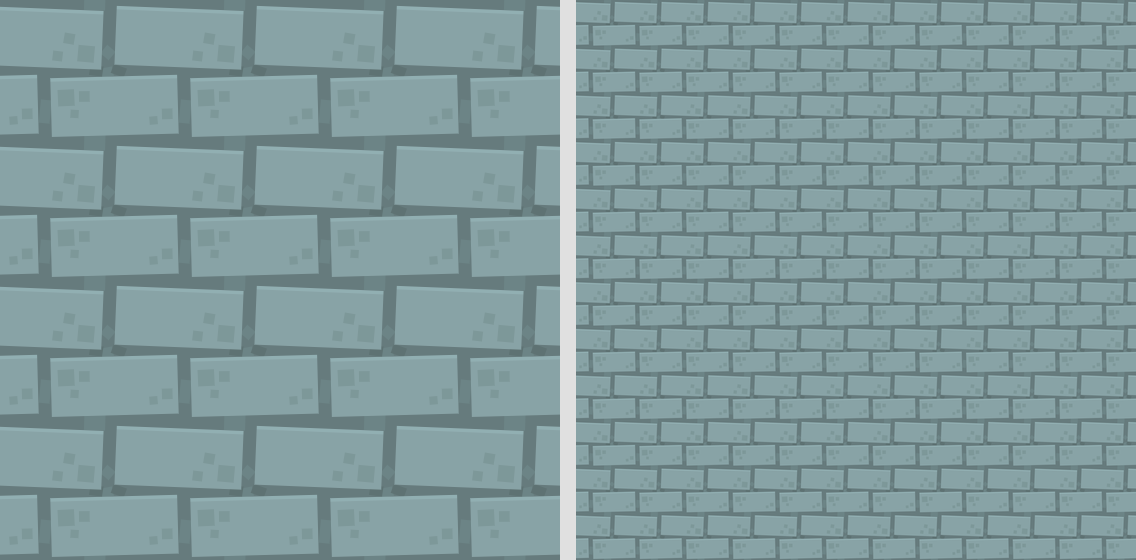
Left, the tile; right, the same tile 3 across and 3 down.
This pattern is drawn by a Shadertoy shader. Its source:

```glsl
const float REPEATS = 4.0;   // whole tiles across and down
const float TILE = 192.0;    // design units per tile, y pointing down
const vec2 BRICK_HALF = vec2(87.0, 40.3);
const float BEVEL = 4.8;     // height of the lit top edge

const vec3 MORTAR = vec3(0.400, 0.482, 0.490);
const vec3 MORTAR_LIGHT = vec3(0.422, 0.518, 0.524);
const vec3 MORTAR_DARK = vec3(0.368, 0.448, 0.450);
const vec3 FACE = vec3(0.535, 0.638, 0.650);
const vec3 LIT_EDGE = vec3(0.570, 0.685, 0.698);
const vec3 CHIP = vec3(0.490, 0.595, 0.600);

// Brick: centre x, centre y, tilt
const vec3 BRICKS[2] = vec3[2](
    vec3(53.5, 51.8, 0.040),
    vec3(157.0, 145.2, -0.027));

// Chip in brick space: centre x, centre y, half size, tilt
const int FIRST_CHIP[3] = int[3](0, 3, 8);
const vec4 CHIPS[8] = vec4[8](
    vec4(41.5, -0.5, 7.3, 0.13),
    vec4(26.5, 24.0, 6.8, 0.08),
    vec4(65.4, 19.4, 11.3, 0.05),
    vec4(-66.0, -12.8, 11.3, -0.02),
    vec4(-41.0, -14.0, 7.3, 0.02),
    vec4(-55.0, 9.5, 5.6, 0.09),
    vec4(72.0, 12.9, 7.3, 0.00),
    vec4(53.0, 21.4, 5.6, -0.06));

// Mortar stain: centre and half size, then tilt and tone (1 light, 0 dark)
const vec4 STAINS[5] = vec4[5](
    vec4(130.0, 192.0, 14.5, 14.0),
    vec4(62.0, 153.0, 7.5, 16.0),
    vec4(148.0, 72.0, 7.5, 7.5),
    vec4(147.0, 99.0, 8.0, 6.5),
    vec4(163.0, 97.0, 9.5, 6.5));
const vec2 STAIN_STYLE[5] = vec2[5](
    vec2(0.03, 1.0), vec2(0.10, 1.0), vec2(0.70, 1.0),
    vec2(-0.20, 1.0), vec2(0.35, 0.0));
const vec4 DARK_STAIN = vec4(132.0, 97.0, 9.0, 7.0);

vec2 wrapOffset(vec2 d) {
    return d - TILE * round(d / TILE);
}

vec2 toLocal(vec2 d, float tilt) {
    float c = cos(tilt), s = sin(tilt);
    return vec2(c * d.x + s * d.y, c * d.y - s * d.x);
}

float boxDistance(vec2 q, vec2 halfSize) {
    vec2 e = abs(q) - halfSize;
    return length(max(e, 0.0)) + min(max(e.x, e.y), 0.0);
}

float coverage(float d, float pixel) {
    return clamp(0.5 - d / pixel, 0.0, 1.0);
}

vec3 mortarColor(vec2 p, float pixel) {
    vec3 color = MORTAR;
    for (int i = 0; i < 5; i++) {
        vec2 q = toLocal(wrapOffset(p - STAINS[i].xy), STAIN_STYLE[i].x);
        vec3 tone = mix(MORTAR_DARK, MORTAR_LIGHT, STAIN_STYLE[i].y);
        color = mix(color, tone, coverage(boxDistance(q, STAINS[i].zw), pixel));
    }
    vec2 q = toLocal(wrapOffset(p - DARK_STAIN.xy), 0.15);
    return mix(color, MORTAR_DARK, coverage(boxDistance(q, DARK_STAIN.zw), pixel));
}

vec3 brickColor(vec2 q, int brick, float pixel) {
    vec3 color = mix(FACE, LIT_EDGE, coverage(q.y + BRICK_HALF.y - BEVEL, pixel));
    for (int i = FIRST_CHIP[brick]; i < FIRST_CHIP[brick + 1]; i++) {
        vec4 chip = CHIPS[i];
        float d = boxDistance(toLocal(q - chip.xy, chip.w), vec2(chip.z));
        color = mix(color, CHIP, coverage(d, pixel));
    }
    return color;
}

void mainImage(out vec4 fragColor, in vec2 fragCoord) {
    vec2 uv = fragCoord / iResolution.xy;
    vec2 p = vec2(uv.x, 1.0 - uv.y) * REPEATS * TILE;
    float pixel = REPEATS * TILE / min(iResolution.x, iResolution.y);

    vec3 color = mortarColor(p, pixel);
    for (int i = 0; i < 2; i++) {
        vec2 q = toLocal(wrapOffset(p - BRICKS[i].xy), BRICKS[i].z);
        float mask = coverage(boxDistance(q, BRICK_HALF), pixel);
        color = mix(color, brickColor(q, i, pixel), mask);
    }
    fragColor = vec4(color, 1.0);
}
```
